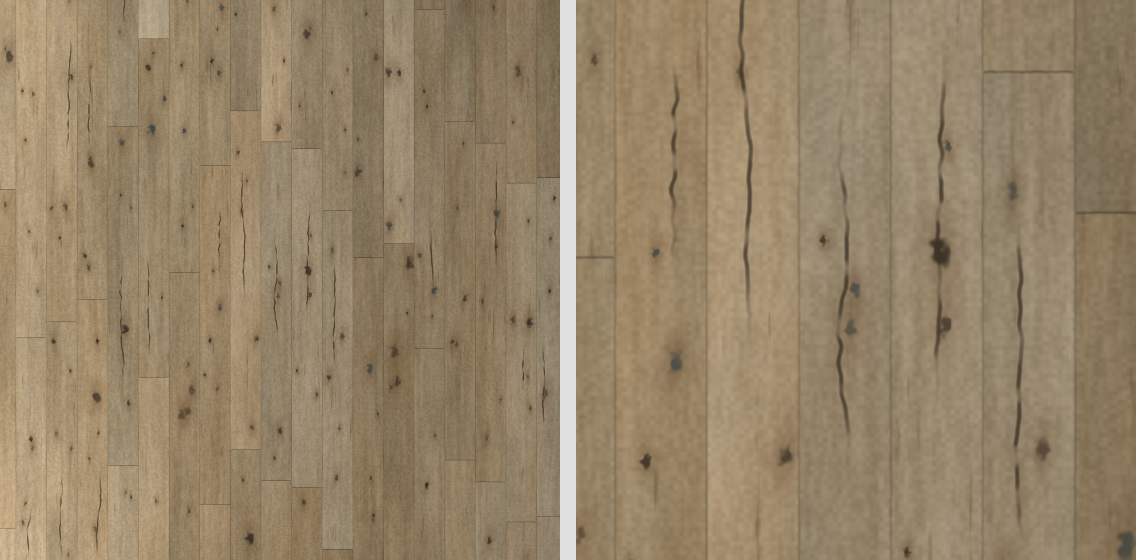
Left: the whole. Right: its middle third, enlarged.
This texture is drawn by a Shadertoy shader. Its source:

```glsl
const vec2 PLANK = vec2(0.0547, 0.605);
const vec3 OAK = vec3(0.59, 0.518, 0.408);
const vec3 KNOT_CORE = vec3(0.21, 0.18, 0.14);
const vec3 KNOT_BLUE = vec3(0.23, 0.26, 0.25);
const vec3 KNOT_HALO = vec3(0.39, 0.29, 0.19);
const vec3 CRACK = vec3(0.24, 0.20, 0.15);

float hash(vec2 p) {
    return fract(sin(dot(p, vec2(127.1, 311.7))) * 43758.5453);
}

float noise(vec2 p) {
    vec2 i = floor(p), f = fract(p);
    f = f * f * (3.0 - 2.0 * f);
    return mix(mix(hash(i), hash(i + vec2(1, 0)), f.x),
               mix(hash(i + vec2(0, 1)), hash(i + vec2(1, 1)), f.x), f.y);
}

float fbm(vec2 p) {
    float sum = 0.0, amp = 0.5;
    for (int i = 0; i < 4; i++) {
        sum += amp * noise(p);
        p = p * 2.03 + 17.3;
        amp *= 0.5;
    }
    return sum;
}

// Long fibres, short pores and fine speckle, centred on zero
float woodGrain(vec2 p, float seed) {
    vec2 s = vec2(seed * 37.0, seed * 91.0);
    float bend = 0.012 * fbm(p * vec2(12.0, 5.0) + s);
    float fibre = fbm(vec2((p.x + bend) * 130.0, p.y * 7.0) + s) - 0.47;
    float pores = noise(p * vec2(330.0, 75.0) + s) - 0.5;
    float speckle = noise(p * 360.0 + s) - 0.5;
    float cloud = fbm(p * vec2(30.0, 8.0) + s) - 0.47;
    return 0.10 * fibre + 0.040 * pores + 0.055 * speckle + 0.09 * cloud;
}

// x: dark core, y: brown halo drawn out along the plank
vec2 knotMask(vec2 p, vec2 center, float radius, float seed) {
    vec2 q = (p - center) / radius;
    q += 0.9 * (vec2(noise(q * 1.3 + seed * 50.0), noise(q * 1.3 + seed * 80.0)) - 0.5);
    q.x += 0.3 * (seed - 0.5) * q.y;
    vec2 h = q * vec2(0.6, 0.24);
    float core = 1.0 - smoothstep(0.35, 1.15, length(q * vec2(1.0, 0.62)));
    return vec2(core, exp(-dot(h, h)));
}

// Thin broken split running along the plank
float crackMask(vec2 p, float x, float y, float halfLength, float seed) {
    float wander = 0.010 * (noise(vec2(p.y * 16.0, seed * 70.0)) - 0.5)
                 + 0.003 * (noise(vec2(p.y * 110.0, seed * 30.0)) - 0.5);
    float along = 1.0 - smoothstep(0.5, 1.0, abs(p.y - y) / halfLength);
    float broken = smoothstep(0.2, 0.6, noise(vec2(p.y * 85.0, seed * 40.0)));
    float across = 1.0 - smoothstep(0.0003, 0.0021, abs(p.x - x - wander));
    return across * along * mix(0.25, 1.0, broken);
}

float seamMask(float dist, float width) {
    return 1.0 - smoothstep(0.0, width, dist);
}

// Soft window light from the left, brightest in the lower corner
float roomLight(vec2 uv) {
    float side = mix(0.062, -0.032, smoothstep(0.0, 0.85, uv.x));
    float glow = 0.085 * exp(-dot(uv - vec2(0.0, 0.06), uv - vec2(0.0, 0.06)) * 22.0);
    float top = 0.045 * exp(-dot(uv - vec2(0.05, 0.95), uv - vec2(0.05, 0.95)) * 25.0);
    float corner = -0.07 * smoothstep(0.55, 1.1, length(uv - vec2(0.35, 0.4)));
    return side + glow + top + corner;
}

void mainImage(out vec4 fragColor, in vec2 fragCoord) {
    vec2 uv = fragCoord / iResolution.xy;

    // Plank layout: staggered columns
    float u = uv.x / PLANK.x + 0.48;
    float column = floor(u);
    float v = uv.y / PLANK.y + hash(vec2(column, 4.7)) + 3.0;
    vec2 id = vec2(column, floor(v));
    vec2 p = vec2(fract(u) - 0.5, fract(v)) * PLANK;
    float seed = hash(id + 2.3);

    // Plank tone, grain and warm or grey tint
    float tone = 0.095 * (hash(id + 9.1) - 0.5);
    float warmth = hash(id + 5.9) - 0.5 + 1.2 * (fbm(p * vec2(35.0, 7.0) + seed * 60.0) - 0.47);
    vec3 color = OAK + tone + woodGrain(p, seed) + vec3(0.025, 0.0, -0.022) * warmth;

    // Dark mineral streaks
    float streak = smoothstep(0.66, 0.88, fbm(p * vec2(150.0, 16.0) + seed * 120.0));
    color = mix(color, KNOT_HALO, 0.55 * streak);

    // Knots: many specks, few large ones
    for (int i = 0; i < 5; i++) {
        vec2 k = id + float(i) * vec2(13.7, 7.9);
        float size = hash(k + 1.1);
        float radius = mix(0.0022, 0.0085, size * size * size);
        vec2 center = vec2(0.7 * (hash(k + 3.3) - 0.5), mix(0.04, 0.96, hash(k + 6.6))) * PLANK;
        vec2 mask = knotMask(p, center, radius, hash(k + 8.2));
        vec3 core = mix(KNOT_CORE, KNOT_BLUE, step(0.75, hash(k + 4.4)));
        color = mix(color, KNOT_HALO, 0.42 * mask.y);
        color = mix(color, core, mix(0.45, 0.95, hash(k + 7.5)) * mask.x);
    }

    // Cracks on some planks
    float hasCrack = step(0.5, hash(id + 11.4));
    float crack = crackMask(p, 0.5 * PLANK.x * (hash(id + 12.8) - 0.5),
        PLANK.y * mix(0.2, 0.8, hash(id + 14.2)), mix(0.04, 0.13, hash(id + 15.6)), seed);
    color = mix(color, CRACK, 0.8 * hasCrack * crack);

    // Joints between planks
    float sideSeam = seamMask(0.5 * PLANK.x - abs(p.x), 0.0016);
    float endSeam = seamMask(min(p.y, PLANK.y - p.y), 0.0016);
    color *= 1.0 - 0.13 * sideSeam;
    color *= 1.0 - 0.24 * endSeam * (1.0 - sideSeam);

    color *= 1.0 + 1.75 * roomLight(uv);
    fragColor = vec4(clamp(color, 0.0, 1.0), 1.0);
}
```
